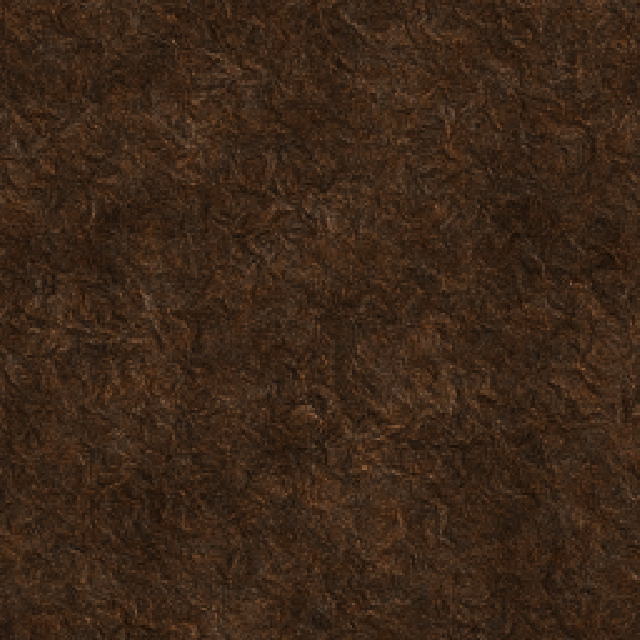
Write a Shadertoy shader that draws this texture.

```glsl
// Dark brown peaty soil: small curled clumps, dark crevices, rusty flecks and square crisp grain.

// Pseudo-random unit vector for a lattice cell
vec2 cellGradient(vec2 cell) {
    uvec2 k = uvec2(ivec2(cell) + 4096);
    uint h = k.x * 1597334677u ^ k.y * 3812015801u;
    h = (h ^ (h >> 15)) * 2246822519u;
    h = (h ^ (h >> 13)) * 3266489917u;
    h ^= h >> 16;
    float angle = 6.28318 * float(h & 65535u) / 65536.0;
    return vec2(cos(angle), sin(angle));
}

float gradientNoise(vec2 p) {
    vec2 i = floor(p), f = p - i;
    vec2 u = f * f * f * (f * (f * 6.0 - 15.0) + 10.0);
    vec2 e = vec2(0.0, 1.0);
    float a = dot(cellGradient(i), f);
    float b = dot(cellGradient(i + e.yx), f - e.yx);
    float c = dot(cellGradient(i + e.xy), f - e.xy);
    float d = dot(cellGradient(i + e.yy), f - e.yy);
    return mix(mix(a, b, u.x), mix(c, d, u.x), u.y);
}

// Crumpled surface height; x runs along the wrinkles, y across them
float soilHeight(vec2 p) {
    vec2 warp = vec2(gradientNoise(p * 30.0), gradientNoise(p * 30.0 + 31.7));
    p = (p + 0.015 * warp) * vec2(0.9, 1.0);
    float height = 0.0, amplitude = 1.0, frequency = 37.0;
    for (int octave = 0; octave < 3; octave++) {
        height += amplitude * gradientNoise(p * frequency + 7.3 * float(octave));
        amplitude *= 0.64;
        frequency *= 1.9;
    }
    return height;
}

void mainImage(out vec4 fragColor, in vec2 fragCoord) {
    // Square grains, 256 to the canvas height
    vec2 uv = (floor(fragCoord / iResolution.y * 256.0) + 0.5) / 256.0;
    vec2 p = vec2(uv.x - uv.y, uv.x + uv.y) * 0.7071;

    // Raking light whose direction wanders, so wrinkles curl and break up
    float height = soilHeight(p);
    float turn = 3.0 * gradientNoise(uv * 15.0 + 20.6);
    float relief = height - soilHeight(p + 0.004 * vec2(sin(turn), cos(turn)));
    relief *= 1.0 + 0.8 * gradientNoise(uv * 7.0 + 3.1);

    // Short dark crevices between clumps
    float crease = gradientNoise(p * vec2(26.0, 34.0) + 0.5 * height + 63.0);
    float crevice = smoothstep(0.09, 0.0, abs(crease));
    crevice *= smoothstep(0.05, 0.4, gradientNoise(uv * 33.0 + 88.0));

    // Broad stains and fine grain
    float stains = gradientNoise(uv * 5.0 + 12.4) + 0.9 * gradientNoise(uv * 14.0 + 40.2);
    float grain = gradientNoise(p * 171.0) + 0.7 * gradientNoise(p.yx * 243.0 + 9.6);
    float tone = 0.68 * relief + 0.2 * height + 0.29 * stains + 0.43 * grain - 0.3 * crevice;

    // Shadows turn redder, highlights greyer
    vec3 soil = vec3(0.231, 0.151, 0.092) * exp(tone * vec3(1.0, 1.1, 1.25));

    // Rusty and ashen flecks
    float rust = gradientNoise(uv * 19.0 + 55.0) + gradientNoise(uv * 58.0 + 71.0);
    soil *= 1.0 + rust * vec3(0.1, -0.02, -0.2);

    fragColor = vec4(clamp(soil, 0.0, 1.0), 1.0);
}
```
